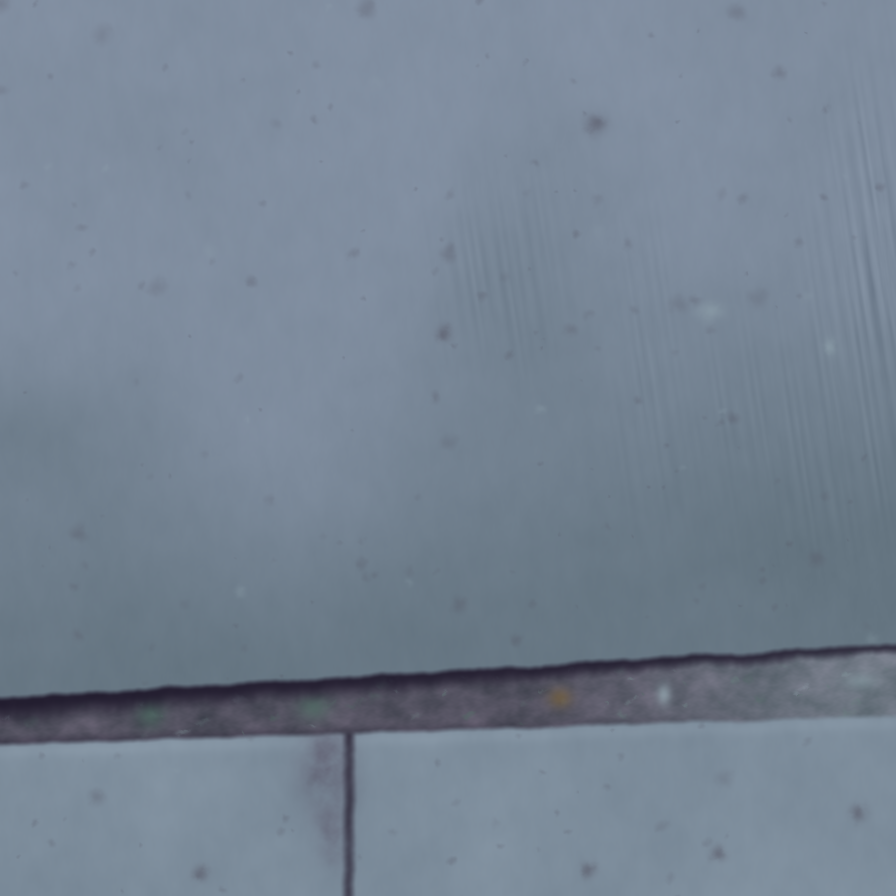
A Shadertoy shader for this texture:

```glsl
// Weathered blue-grey concrete: a large slab above two blocks, split by a sloping
// dirt-filled gap. Edges are lines bent by layered sines; pits, grit and chips
// are cellular scatter; faint tilted grooves run down the slab.

const vec3 SLAB_LIGHT = vec3(0.502, 0.555, 0.625);
const vec3 SLAB_DARK  = vec3(0.392, 0.455, 0.502);
const vec3 BLOCK      = vec3(0.488, 0.550, 0.608);
const vec3 DIRT       = vec3(0.325, 0.320, 0.375);
const vec3 DIRT_PALE  = vec3(0.430, 0.465, 0.510);
const vec3 SHADOW     = vec3(0.135, 0.115, 0.185);
const vec3 MOSS       = vec3(0.310, 0.420, 0.390);
const vec3 RUST       = vec3(0.450, 0.370, 0.240);
const vec3 PALE       = vec3(0.580, 0.655, 0.690);
const vec2 SLAB_EDGE  = vec2(0.221, 0.060);  // height at left, slope
const vec2 BLOCK_EDGE = vec2(0.169, 0.032);
const float EDGE_SOFT = 0.0042;
const float SEAM_X = 0.389;
const float GROOVE_TILT = 0.15;
const float GROOVE_PITCH = 0.0125;

// Larger pits: centre and radius
const vec3 PITS[6] = vec3[6](
    vec3(0.665, 0.862, 0.010), vec3(0.495, 0.627, 0.008), vec3(0.657, 0.030, 0.008),
    vec3(0.223, 0.024, 0.008), vec3(0.957, 0.092, 0.009), vec3(0.802, 0.047, 0.008));

vec3 hash3(vec2 p) {
    vec3 q = fract(p.xyx * vec3(0.1031, 0.1030, 0.0973));
    q += dot(q, q.yxz + 33.33);
    return fract((q.xxy + q.yzz) * q.zyx);
}

// Layered, rotated sines: soft mottling in about -1..1
float mottle(vec2 p) {
    float sum = 0.0, amp = 0.5;
    for (int i = 0; i < 5; i++) {
        p = mat2(0.8, 0.6, -0.6, 0.8) * p + vec2(1.7, 4.1);
        sum += amp * sin(p.x + 1.3 * sin(p.y * 0.8)) * sin(p.y + sin(p.x * 0.6));
        p *= 1.8;
        amp *= 0.62;
    }
    return sum;
}

// Cellular scatter of soft spots: x = mask, y = random value of the spot
vec2 scatter(vec2 p, float amount) {
    vec2 best = vec2(0.0);
    for (int n = 0; n < 9; n++) {
        vec2 cell = floor(p) + vec2(n % 3 - 1, n / 3 - 1);
        vec3 h = hash3(cell + 40.0), k = hash3(cell + 171.0);
        float radius = mix(0.15, 0.45, k.y * k.y);
        float mask = 1.0 - smoothstep(0.0, 1.0, length(p - cell - h.xy) / radius);
        mask *= step(k.x, amount) * mix(0.4, 1.0, h.z);
        if (mask > best.x) best = vec2(mask, k.z);
    }
    return best;
}

float blot(vec2 p, float x, float y, float width, float height) {
    vec2 q = (p - vec2(x, y)) / vec2(width, height);
    return exp(-dot(q, q));
}

vec3 slabColour(vec2 p) {
    float shade = 0.88 * (1.0 - smoothstep(0.22, 0.74, p.y)) + 0.13 * mottle(p * 10.0);
    shade += 0.34 * blot(p, 0.58, 0.67, 0.09, 0.15) + 0.38 * blot(p, 0.95, 0.50, 0.25, 0.22);
    shade += 0.30 * blot(p, 0.02, 0.52, 0.08, 0.06) - 0.28 * blot(p, 0.33, 0.45, 0.14, 0.12);
    vec3 col = mix(SLAB_LIGHT, SLAB_DARK, clamp(shade, -0.1, 1.1));

    // Tilted grooves of uneven strength, broken along their length
    float across = p.x + GROOVE_TILT * (p.y - 0.6);
    float zone = blot(p, 0.98, 0.72, 0.05, 0.15) + 0.50 * blot(p, 0.72, 0.61, 0.025, 0.13)
               + 0.40 * blot(p, 0.56, 0.70, 0.07, 0.09) + 0.40 * blot(p, 0.91, 0.52, 0.13, 0.11);
    float broken = 0.5 + 0.9 * mottle(vec2(across * 120.0, p.y * 12.0));
    float phase = 6.2832 * across / GROOVE_PITCH + 1.2 * sin(across * 150.0);
    return col + 0.042 * (sin(phase) - 0.2) * zone * broken;
}

vec3 gapColour(vec2 p, float below, float height) {
    vec3 col = mix(DIRT, DIRT_PALE, smoothstep(0.55, 1.0, p.x));
    col += vec3(0.075, 0.060, 0.070) * mottle(p * vec2(50.0, 75.0));
    vec2 grit = scatter(p * vec2(34.0, 48.0) + 0.3 * mottle(p * 110.0), 0.5);
    col = mix(col, mix(MOSS, PALE, grit.y * grit.y), 0.45 * grit.x);
    col = mix(col, MOSS, 0.8 * blot(p, 0.168, 0.207, 0.015, 0.018));
    col = mix(col, MOSS, 0.7 * blot(p, 0.350, 0.210, 0.018, 0.014));
    col = mix(col, RUST, 0.7 * blot(p, 0.625, 0.221, 0.013, 0.011));
    col = mix(col, PALE, 0.7 * blot(p, 0.741, 0.225, 0.008, 0.012));
    col = mix(col, PALE, 0.5 * blot(p, 0.960, 0.240, 0.018, 0.009));
    // Dark foot beside the blocks, then the shadow under the slab
    col = mix(col, SHADOW, 0.4 * (1.0 - smoothstep(0.0, 0.012, height)) * (1.0 - p.x));
    float depth = mix(0.022, 0.009, p.x) + 0.004 * mottle(vec2(p.x * 45.0, 2.0));
    float shadow = 1.0 - smoothstep(depth * 0.25, depth * 1.6, below);
    return mix(col, SHADOW, shadow * mix(1.0, 0.8, p.x));
}

vec3 blockColour(vec2 p, float height) {
    float rim = height / 0.008 + 1.0;
    vec3 col = BLOCK + 0.026 * mottle(p * 13.0) + 0.025 * exp(-rim * rim);
    // Stained seam between the blocks
    float stain = blot(p, 0.365, 0.140, 0.027, 0.045) + 0.8 * blot(p, 0.373, 0.065, 0.016, 0.030);
    stain *= 0.75 + 0.6 * mottle(p * 60.0);
    col = mix(col, DIRT_PALE * vec3(0.92, 0.86, 0.92), clamp(stain, 0.0, 0.85));
    float offset = abs(p.x - SEAM_X - 0.002 * mottle(vec2(p.y * 40.0, 3.0)));
    float seam = (1.0 - smoothstep(0.0, 0.010, offset)) * (0.85 + 0.25 * mottle(p * 35.0));
    return mix(col, mix(SHADOW, DIRT, 0.4), clamp(seam, 0.0, 1.0));
}

void mainImage(out vec4 fragColor, in vec2 fragCoord) {
    vec2 p = fragCoord / iResolution.xy;
    float soft = max(EDGE_SOFT, 1.0 / iResolution.y);

    // Signed heights above the two rough edges
    float rough = mottle(vec2(p.x * 38.0, 0.7));
    float above = p.y - SLAB_EDGE.x - SLAB_EDGE.y * p.x - 0.003 * rough;
    float height = p.y - BLOCK_EDGE.x - BLOCK_EDGE.y * p.x - 0.002 * rough;
    float onSlab = smoothstep(-soft, soft, above);
    float onBlock = 1.0 - smoothstep(-soft, soft, height);
    vec3 col = mix(gapColour(p, -above, height), slabColour(p), onSlab);
    col = mix(col, blockColour(p, height), onBlock);

    // Sparse ragged pits, pale chips and fine grain
    float face = max(onSlab, onBlock);
    vec2 q = p + 0.004 * mottle(p * 100.0), spots = scatter(q * 26.0, 0.14);
    float pits = 0.22 * scatter(q * 48.0, 0.07).x + 0.28 * spots.x * step(spots.y, 0.7);
    for (int i = 0; i < 6; i++) pits += 0.5 * blot(q, PITS[i].x, PITS[i].y, PITS[i].z, PITS[i].z);
    col = mix(col, DIRT, face * clamp(pits, 0.0, 0.6));
    float chips = 0.25 * spots.x * step(0.85, spots.y) + 0.45 * blot(q, 0.792, 0.652, 0.014, 0.008)
                + 0.50 * blot(q, 0.927, 0.613, 0.007, 0.009);
    col = mix(col, PALE, face * clamp(chips, 0.0, 0.6)) + 0.007 * mottle(p * vec2(110.0, 60.0));
    fragColor = vec4(clamp(col, 0.0, 1.0), 1.0);
}
```
